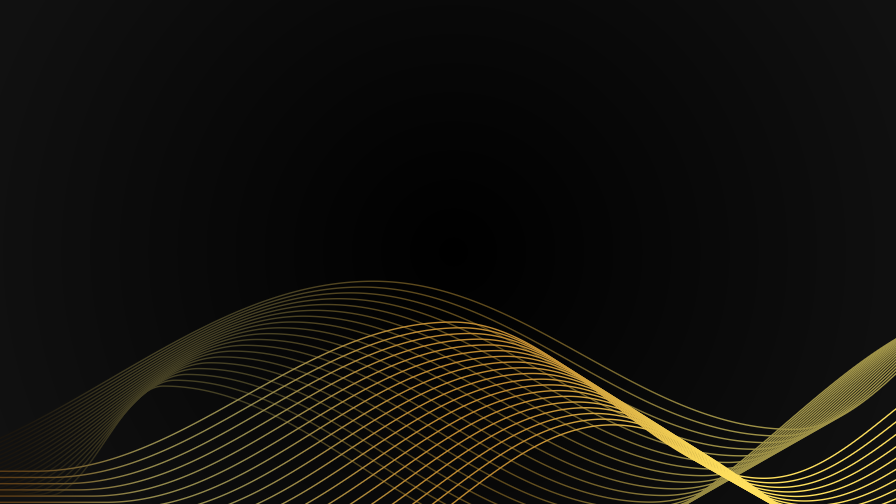
Write a Shadertoy shader that draws this background.

```glsl
const int LINES = 19;
const float HALF_WIDTH = 0.0014;
const float PI = 3.14159;

const vec2 DARK_CENTER = vec2(0.90, 0.50);
const vec3 EDGE_GRAY = vec3(0.068);

// Turning points of each ribbon: xy on its first line, zw on its last line
const vec4 BACK_RIBBON[4] = vec4[4](
    vec4(-0.301, 0.056, 0.093, 0.016),
    vec4( 0.741, 0.442, 0.324, 0.234),
    vec4( 1.574, 0.148, 1.111, -0.088),
    vec4( 2.083, 0.468, 1.991, 0.394));
const vec4 FRONT_RIBBON[4] = vec4[4](
    vec4(0.069, 0.065, 0.579, -0.157),
    vec4(0.898, 0.361, 1.215, 0.157),
    vec4(1.516, 0.051, 1.806, -0.111),
    vec4(2.014, 0.306, 2.315, 0.005));

// Ribbon colours from left to right
const vec3 BACK_COLORS[4] = vec3[4](
    vec3(0.10, 0.08, 0.05), vec3(0.27, 0.25, 0.14),
    vec3(0.37, 0.29, 0.11), vec3(0.62, 0.57, 0.28));
const vec3 FRONT_COLORS[4] = vec3[4](
    vec3(0.36, 0.24, 0.09), vec3(0.58, 0.54, 0.30),
    vec3(0.75, 0.54, 0.19), vec3(1.00, 0.88, 0.37));

vec3 colorRamp(vec3 colors[4], float x) {
    vec3 color = mix(colors[0], colors[1], smoothstep(0.0, 0.32, x));
    color = mix(color, colors[2], smoothstep(0.45, 0.90, x));
    return mix(color, colors[3], smoothstep(0.98, 1.50, x));
}

// Height and slope of one line, eased by a cosine between turning points
vec2 waveLine(vec4 turns[4], float t, float x) {
    vec2 a = mix(turns[0].xy, turns[0].zw, t);
    vec2 wave = vec2(a.y, 0.0);
    for (int i = 1; i < 4; i++) {
        vec2 b = mix(turns[i].xy, turns[i].zw, t);
        if (x > a.x) {
            float u = clamp((x - a.x) / (b.x - a.x), 0.0, 1.0);
            float slope = (b.y - a.y) / (b.x - a.x);
            wave.x = mix(a.y, b.y, 0.5 - 0.5 * cos(PI * u));
            wave.y = slope * 0.5 * PI * sin(PI * u);
        }
        a = b;
    }
    return wave;
}

// Combined coverage of all lines in a ribbon
float ribbon(vec4 turns[4], vec2 p, float pixel) {
    float gap = 1.0;
    for (int i = 0; i < LINES; i++) {
        vec2 wave = waveLine(turns, float(i) / float(LINES - 1), p.x);
        float d = abs(p.y - wave.x) / sqrt(1.0 + wave.y * wave.y);
        gap *= 1.0 - clamp(0.5 + (HALF_WIDTH - d) / pixel, 0.0, 1.0);
    }
    return 1.0 - gap;
}

void mainImage(out vec4 fragColor, in vec2 fragCoord) {
    float pixel = 1.0 / iResolution.y;
    vec2 p = fragCoord * pixel;

    // Soft dark backdrop
    vec3 color = EDGE_GRAY * min(length(p - DARK_CENTER), 1.0);

    // Back ribbon, then the brighter front one
    color = mix(color, colorRamp(BACK_COLORS, p.x), ribbon(BACK_RIBBON, p, pixel));
    color = mix(color, colorRamp(FRONT_COLORS, p.x), ribbon(FRONT_RIBBON, p, pixel));

    fragColor = vec4(color, 1.0);
}
```
